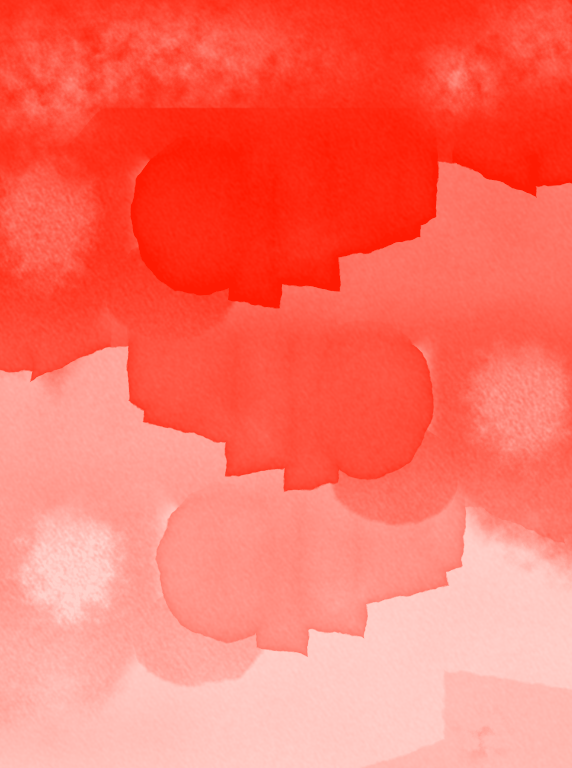
This background is drawn by a Shadertoy shader. Its source:

```glsl
// Three overlapping red watercolour washes fading down into pale pink paper.

const vec3 PALE = vec3(1.0, 0.815, 0.79);
const vec3 RED = vec3(0.995, 0.105, 0.01);
const int LAYERS = 3;
const vec2 ORIGIN[3] = vec2[3](vec2(0.358, 0.599), vec2(0.378, 0.359), vec2(0.393, 0.147));
const float WASH_DEPTH[3] = float[3](0.85, 0.65, 0.30);
const float POOL_DEPTH[3] = float[3](0.92, 0.68, 0.32);
const float TOP_FADE[3] = float[3](0.0, 0.17, 0.08);
const float RIM_DARKEN = 0.10;
const float RAGGED = 0.011;
const float GRAIN = 0.085;

vec2 hashGradient(vec2 cell) {
    vec2 h = vec2(dot(cell, vec2(127.1, 311.7)), dot(cell, vec2(269.5, 183.3)));
    return fract(sin(h) * 43758.5) * 2.0 - 1.0;
}

float gradientNoise(vec2 p) {
    vec2 i = floor(p), f = fract(p);
    vec2 u = f * f * f * (f * (f * 6.0 - 15.0) + 10.0);
    vec2 e = vec2(0.0, 1.0);
    float low = mix(dot(hashGradient(i), f), dot(hashGradient(i + e.yx), f - e.yx), u.x);
    float high = mix(dot(hashGradient(i + e), f - e), dot(hashGradient(i + e.yy), f - e.yy), u.x);
    return mix(low, high, u.y);
}

float fbm(vec2 p) {
    float sum = 0.0, amp = 0.6;
    for (int i = 0; i < 5; i++) {
        sum += amp * gradientNoise(p);
        p = mat2(1.6, 1.2, -1.2, 1.6) * p + 7.3;
        amp *= 0.55;
    }
    return sum;
}

float ellipse(vec2 q, vec2 centre, vec2 radius) {
    return (length((q - centre) / radius) - 1.0) * min(radius.x, radius.y);
}

// Column open at the top, with a sloping lower end
float drip(vec2 q, float centre, float halfWidth, float bottom, float slope) {
    float x = q.x - centre;
    return max(abs(x) - halfWidth, bottom + slope * x - q.y);
}

float blot(vec2 q, vec2 centre, vec2 radius) {
    vec2 d = (q - centre) / radius;
    return exp(-dot(d, d));
}

// Crisp pool of pigment: a round lobe and stepped drips
float poolDistance(vec2 q) {
    float d = ellipse(q, vec2(-0.098, 0.121), vec2(0.089, 0.104));
    d = min(d, drip(q, -0.026, 0.034, 0.005, -0.16));
    d = min(d, drip(q, 0.036, 0.048, 0.028, -0.12));
    d = min(d, drip(q, 0.125, 0.065, 0.075, 0.25));
    d = min(d, drip(q, 0.175, 0.036, 0.100, 0.50));
    d = min(d, drip(q, 0.286, 0.053, 0.168, -0.45));
    return min(d, drip(q, 0.45, 0.113, 0.168, 0.10));
}

void mainImage(out vec4 fragColor, in vec2 fragCoord) {
    vec2 p = fragCoord / iResolution.y;
    float aa = 1.0 / iResolution.y;
    float cloud = fbm(p * 7.0 + 3.0);
    float ragged = fbm(p * 38.0);
    vec2 warp = RAGGED * vec2(fbm(p * 24.0 + 11.0), fbm(p * 24.0 + 29.0));

    // Slanted brush fibres and paper tooth
    vec2 fibre = mat2(0.8, -0.6, 0.6, 0.8) * p;
    float grain = gradientNoise(fibre * vec2(230.0, 100.0)) + 0.7 * gradientNoise(p * 240.0);

    // Bare paper with a faint wash in the lower right
    float depth = 0.025 + 0.05 * cloud + 0.10 * blot(p, vec2(0.0, 0.04), vec2(0.25, 0.06));
    vec2 flipped = vec2(p.x, -p.y) + warp;
    float corner = min(drip(flipped, 0.70, 0.12, -0.108, 0.15), drip(flipped, 0.62, 0.15, -0.050, -0.35));
    depth += 0.10 * (1.0 - smoothstep(-aa, 3.0 * aa, corner));
    depth += 0.16 * blot(p, vec2(0.63, 0.04), vec2(0.03)) * smoothstep(-0.1, 0.3, ragged);
    float texture0 = 0.45;

    // Lay the washes from the palest to the deepest, mirroring every other one
    for (int i = LAYERS - 1; i >= 0; i--) {
        vec2 q = p - ORIGIN[i];
        if (i % 2 == 1) q.x = -q.x;
        q += warp;

        // Grainy side wash with a dry, lighter patch
        float lobe = ellipse(q, vec2(-0.137, 0.023), vec2(0.085, 0.064));
        float side = -0.18 + 0.6 * min(q.y - 0.06, 0.0);
        float wash = 1.0 - smoothstep(side - 0.02, side + 0.02, q.x);
        wash *= smoothstep(-0.12, -0.03, q.y + 0.09 * cloud + 0.04 * ragged);
        wash = max(wash, 1.0 - smoothstep(-0.003, 0.004, lobe));
        float dry = blot(q, vec2(-0.30, 0.12), vec2(0.075, 0.095));
        dry = smoothstep(0.25, 0.85, dry + 0.45 * ragged + 0.3 * cloud);
        float washTone = WASH_DEPTH[i] + 0.14 * cloud - 0.28 * dry;
        washTone -= 0.13 * (1.0 - smoothstep(-0.06, 0.10, q.y));
        depth = mix(depth, washTone, wash);

        // Smooth pool, darker where pigment gathers along its rim
        float d = poolDistance(q);
        float pool = 1.0 - smoothstep(-aa, aa, d);
        float leftSoft = mix(0.055, aa, smoothstep(-0.21, -0.15, q.x));
        float upper = smoothstep(-leftSoft, leftSoft, q.y - 0.19 + 0.05 * cloud * smoothstep(0.15, 0.22, -q.x));
        float inside = max(-d, q.y - 0.19);
        float rim = exp(-max(inside, 0.0) / 0.005) + 0.7 * exp(-max(inside, 0.0) / 0.03);
        float poolTone = POOL_DEPTH[i] + 0.12 * cloud + RIM_DARKEN * rim * pool;
        poolTone -= TOP_FADE[i] * smoothstep(0.17, 0.30, q.y + 0.12 * cloud);
        poolTone -= 0.10 * blot(q, vec2(0.06, 0.08), vec2(0.06, 0.035)) * (0.6 + ragged);
        float cover = max(pool, upper);
        depth = mix(depth, poolTone, cover);
        texture0 = mix(texture0, 1.0 + dry, wash * (1.0 - cover));
        texture0 = mix(texture0, 0.65, cover);
    }

    // Dry brushed lights across the top, with a straight lower seam
    float light = blot(p, vec2(0.20, 0.925), vec2(0.23, 0.07)) * smoothstep(0.858, 0.861, p.y + 0.05 * smoothstep(0.14, 0.08, p.x));
    light += blot(p, vec2(0.60, 0.89), vec2(0.05, 0.045)) + 0.8 * blot(p, vec2(0.72, 0.95), vec2(0.09, 0.07));
    light += 0.7 * blot(p, vec2(0.06, 0.86), vec2(0.07, 0.05));
    light *= smoothstep(-0.45, 0.35, cloud + 0.6 * ragged);
    depth -= 0.48 * light;

    depth += GRAIN * grain * (texture0 + light);
    fragColor = vec4(mix(PALE, RED, clamp(depth, 0.0, 1.0)), 1.0);
}
```
